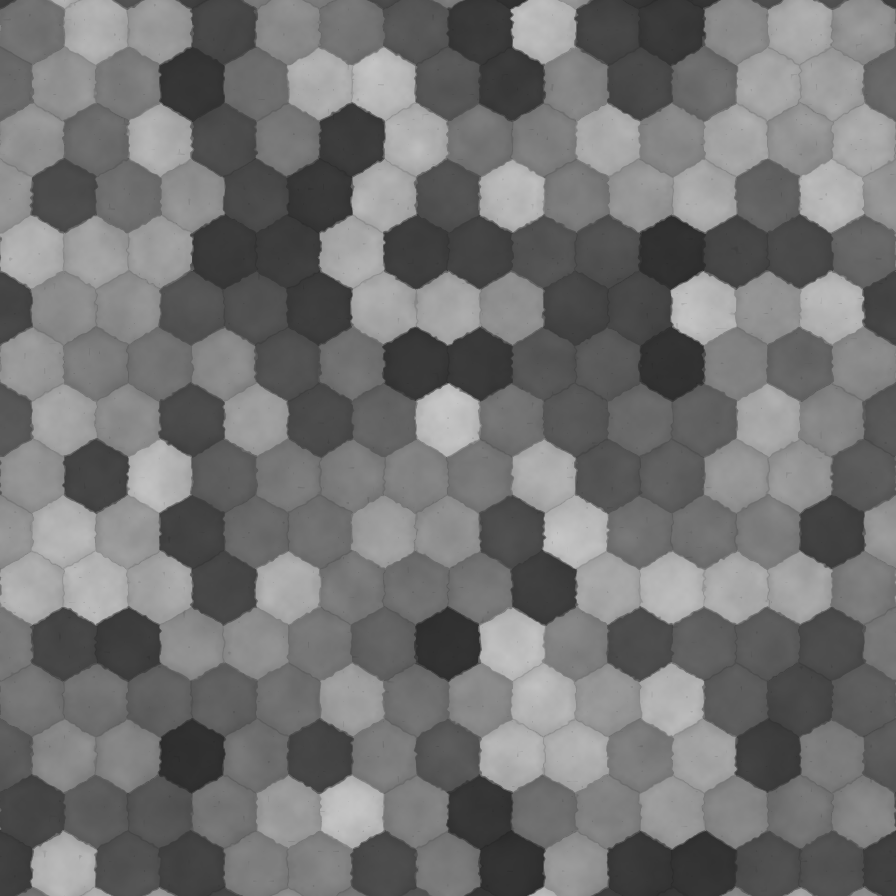
Reproduce this pattern procedurally as a WebGL 2 fragment shader.

```glsl
#version 300 es
precision highp float;
// Grey cement hexagon tiles, 14 across and 16 rows down, wrapping at the borders.
// The two nearest tile centres give the tile and its joint distance; periodic
// noise roughens the edges and clouds each tile's random grey.

#define COLUMNS 14.0
#define ROWS 16.0
#define TONE_DARK 0.19
#define TONE_LIGHT 0.735
#define ROUGHNESS 0.055
#define ROUGH_FREQ 240.0
#define CLOUD_FREQ 30.0
#define CLOUD_AMOUNT 0.20
#define SEAM_WIDTH 0.016
#define SEAM_DARKEN 0.11
#define RIM_DARKEN 0.06
#define SPECK_DARKEN 0.10

uniform vec2 u_resolution;
out vec4 fragColor;

const float ROW_PITCH = 0.8660254; // row spacing when columns are 1 apart

// Integer hash of a non-negative lattice cell, 0 to 1.
float hash(vec2 cell, uint seed) {
    uint h = uint(cell.x) * 1597u + uint(cell.y) * 51749u + seed * 7919u;
    h = (h ^ (h >> 16)) * 73244475u;
    h = (h ^ (h >> 15)) * 739982445u;
    h ^= h >> 16;
    return float(h & 65535u) / 65535.0;
}

// Value noise that repeats every "period" cells.
float noise(vec2 p, float period, uint seed) {
    vec2 cell = floor(p);
    vec2 f = p - cell;
    f = f * f * (3.0 - 2.0 * f);
    vec2 lo = mod(cell, period);
    vec2 hi = mod(cell + 1.0, period);
    float bottom = mix(hash(lo, seed), hash(vec2(hi.x, lo.y), seed), f.x);
    float top = mix(hash(vec2(lo.x, hi.y), seed), hash(hi, seed), f.x);
    return mix(bottom, top, f.y);
}

// Soft mottling from four octaves, centred on zero.
float clouds(vec2 uv, vec2 shift) {
    float sum = 0.0, weight = 0.5, freq = CLOUD_FREQ;
    for (uint i = 0u; i < 4u; i++) {
        sum += weight * (noise(uv * freq + shift, freq, 10u + i) - 0.5);
        freq *= 2.0;
        weight *= 0.5;
    }
    return sum;
}

// Wrapped tile index, equal on opposite borders.
vec2 wrapTile(vec2 tile) {
    return mod(tile, vec2(COLUMNS, ROWS));
}

float tileTone(vec2 tile) {
    return mix(TONE_DARK, TONE_LIGHT, hash(wrapTile(tile), 3u));
}

void main() {
    vec2 uv = gl_FragCoord.xy / u_resolution;
    float pixel = COLUMNS / u_resolution.x;

    // Ragged outlines, strongest sideways.
    vec2 jag = vec2(noise(uv * ROUGH_FREQ, ROUGH_FREQ, 1u),
                    noise(uv * ROUGH_FREQ, ROUGH_FREQ, 2u)) - 0.5;
    vec2 p = vec2(uv.x * COLUMNS, (uv.y * ROWS - 0.5) * ROW_PITCH);
    p += jag * ROUGHNESS * vec2(1.0, 0.4);

    // Nearest and second nearest tile centres.
    vec2 tile = vec2(0.0), neighbour = vec2(0.0);
    float nearest = 9.0, second = 9.0;
    for (int j = -1; j <= 1; j++) {
        float row = floor(p.y / ROW_PITCH + 0.5) + float(j);
        float offset = 0.5 * mod(row, 2.0);
        for (int i = -1; i <= 1; i++) {
            float column = floor(p.x - offset + 0.5) + float(i);
            vec2 d = p - vec2(column + offset, row * ROW_PITCH);
            float dist = dot(d, d);
            if (dist < nearest) {
                second = nearest;
                neighbour = tile;
                nearest = dist;
                tile = vec2(column, row);
            } else if (dist < second) {
                second = dist;
                neighbour = vec2(column, row);
            }
        }
    }
    float edge = 0.5 * (second - nearest); // distance to the joint

    // Tile grey, blended across the joint.
    float blend = 0.5 + 0.5 * smoothstep(0.0, 0.8 * pixel + 0.008, edge);
    float tone = mix(tileTone(neighbour), tileTone(tile), blend);

    // Clouding and faint pits, different on every tile.
    vec2 id = wrapTile(tile);
    vec2 shift = floor(vec2(hash(id, 5u), hash(id, 6u)) * 30.0);
    tone *= 1.0 + CLOUD_AMOUNT * clouds(uv, shift);
    float pits = noise(uv * 180.0 + shift, 180.0, 8u);
    tone *= 1.0 - SPECK_DARKEN * smoothstep(0.93, 1.0, pits);

    // Worn rim and thin joint line.
    tone *= 1.0 - RIM_DARKEN * (1.0 - smoothstep(0.0, 0.16, edge));
    tone *= 1.0 - SEAM_DARKEN * (1.0 - smoothstep(0.0, SEAM_WIDTH + 0.5 * pixel, edge));

    fragColor = vec4(vec3(tone), 1.0);
}
```
